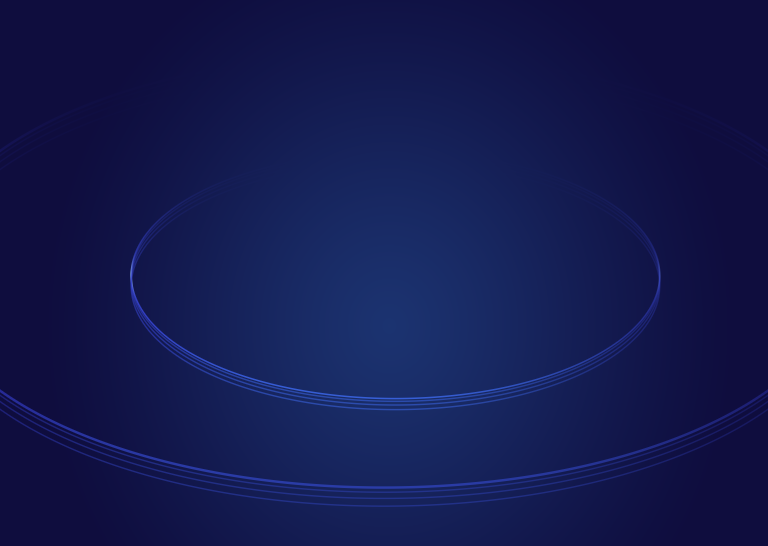
Write a WebGL 1 fragment shader that draws this background.

```glsl
precision highp float;
// Deep blue backdrop with a soft elliptical glow and two sets of thin rings.
// Each set is one ellipse repeated at growing downward shifts, so its lines
// merge at the side tips, spread at the bottom and fade out at the top.
uniform vec2 u_resolution;

// Lengths are in canvas heights; x is measured from the canvas centre.
const vec3 NIGHT = vec3(0.057, 0.052, 0.245);
const vec3 GLOW = vec3(0.108, 0.200, 0.440);
const vec2 GLOW_CENTER = vec2(0.010, 0.403);
const vec2 GLOW_RADII = vec2(0.625, 0.717);

const vec2 INNER_CENTER = vec2(0.021, 0.496);
const vec2 INNER_RADII = vec2(0.484, 0.226);
const float INNER_STEP = 0.00505;
const float INNER_WIDTH = 0.0028;
const vec3 INNER_SIDE = vec3(0.20, 0.25, 0.78);
const vec3 INNER_BASE = vec3(0.22, 0.38, 0.86);

const vec2 OUTER_CENTER = vec2(0.0, 0.504);
const vec2 OUTER_RADII = vec2(0.844, 0.397);
const float OUTER_STEP = 0.0085;
const float OUTER_WIDTH = 0.0045;
const vec3 OUTER_SIDE = vec3(0.15, 0.14, 0.58);
const vec3 OUTER_BASE = vec3(0.17, 0.24, 0.67);

const vec3 SPARK = vec3(0.68, 0.86, 1.0);
const float SPARK_SPAN = 0.10;
const float THIN_LINE = 0.0026;
const float THIN_FADE = 0.60;

// Approximate signed distance to an ellipse, from radius-scaled offset g.
float ellipseDistance(vec2 g, vec2 radii) {
  float k = length(g);
  return k * (k - 1.0) / max(length(g / radii), 0.0001);
}

// Antialiased stroke of a given full width.
float stroke(float dist, float width, float pixel) {
  float edge = clamp((0.5 * width - abs(dist)) / pixel + 0.5, 0.0, 1.0);
  return edge * min(1.0, width / pixel);
}

// Four shifted ellipses; the first is the widest and brightest.
vec3 addRings(vec3 color, vec2 p, vec2 center, vec2 radii, float spacing,
              float width, vec3 sideColor, vec3 baseColor, float spark,
              float pixel) {
  for (int i = 0; i < 4; i++) {
    float n = float(i);
    float shift = spacing * n * (n + 5.0) / 6.0;
    vec2 g = (p - center + vec2(0.0, shift)) / radii;
    float first = 1.0 - step(0.5, n);
    float lineWidth = mix(THIN_LINE, width, first);
    float ink = stroke(ellipseDistance(g, radii), lineWidth, pixel);

    // Light is strongest at the lower left and vanishes at the top.
    float topFade = 1.0 - smoothstep(-0.25, 0.97, g.y);
    float sideFade = mix(1.0, 0.55, smoothstep(0.0, 1.0, g.x));
    float alpha = topFade * sideFade * mix(THIN_FADE, 0.95, first);
    vec3 lineColor = mix(sideColor, baseColor, smoothstep(0.3, 1.0, -g.y));

    // A narrow glint sits on each side tip of the first line.
    float tip = exp(-g.y * g.y / (SPARK_SPAN * SPARK_SPAN));
    tip *= spark * first * mix(1.0, 0.45, step(0.0, g.x));
    lineColor = mix(lineColor, SPARK, tip);
    alpha = max(alpha, tip);
    color = mix(color, lineColor, ink * alpha);
  }
  return color;
}

void main() {
  float pixel = 1.0 / u_resolution.y;
  vec2 p = gl_FragCoord.xy * pixel;
  p.x -= 0.5 * u_resolution.x * pixel;

  // Background glow
  float reach = length((p - GLOW_CENTER) / GLOW_RADII);
  float light = clamp(1.0 - reach, 0.0, 1.0);
  light = mix(light, smoothstep(0.0, 1.0, light), 0.35);
  vec3 color = mix(NIGHT, GLOW, light);

  // Ring sets
  color = addRings(color, p, OUTER_CENTER, OUTER_RADII, OUTER_STEP,
                   OUTER_WIDTH, OUTER_SIDE, OUTER_BASE, 0.0, pixel);
  color = addRings(color, p, INNER_CENTER, INNER_RADII, INNER_STEP,
                   INNER_WIDTH, INNER_SIDE, INNER_BASE, 0.95, pixel);
  gl_FragColor = vec4(color, 1.0);
}
```
